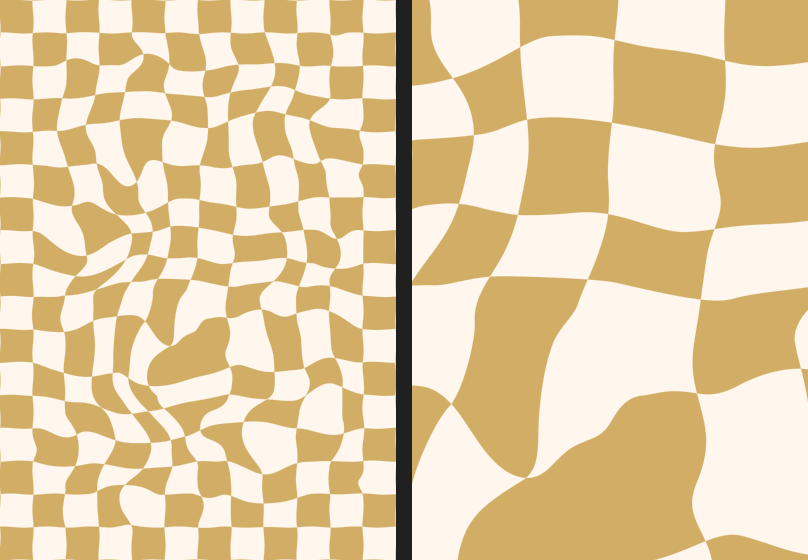
Left: the whole. Right: its middle third, enlarged.
Reproduce this pattern procedurally as a Shadertoy shader.

```glsl
// A two-colour checkerboard smeared by scattered finger-like pushes.
// Each push is a smooth local shift; applied one after another they bend
// the squares into drops and waves, while the outer frame stays straight.

#define BOARD vec2(12.0, 17.0)       // squares across and down
#define PUSHES vec2(5.0, 8.0)        // pushes across and down
#define REACH vec2(1.3, 2.3)         // smallest and largest push radius
#define STRENGTH vec2(0.22, 0.60)    // shift per radius, below 0.65 never folds
#define CALM vec2(6.3, 6.3)          // centre of the nearly straight patch
#define WOBBLE 0.018                 // hand-cut unevenness of the edges
#define SEED 3.7
#define CREAM vec3(1.0, 0.97, 0.93)
#define GOLD vec3(0.82, 0.68, 0.40)

float hash(vec2 p) {
    return fract(sin(dot(p, vec2(127.1, 311.7)) + SEED) * 43758.5453);
}

// Shift p smoothly around a centre, fading to nothing at the radius.
vec2 push(vec2 p, vec2 centre, float radius, vec2 shift) {
    vec2 d = (p - centre) / radius;
    float fade = max(0.0, 1.0 - dot(d, d));
    return p - shift * fade * fade;
}

// Apply one hashed push per coarse tile inside the frame.
vec2 smear(vec2 p) {
    vec2 tile = (BOARD - 2.0) / PUSHES;
    for (float j = 0.0; j < PUSHES.y; j++) {
        for (float i = 0.0; i < PUSHES.x; i++) {
            vec2 id = vec2(i, j);
            vec2 jitter = vec2(hash(id), hash(id + 17.3));
            vec2 centre = 1.0 + (id + mix(vec2(0.25), vec2(0.75), jitter)) * tile;

            // Keep the reach inside the straight border squares.
            vec2 room = min(centre, BOARD - centre) - 0.85;
            float radius = mix(REACH.x, REACH.y, hash(id + 31.9));
            radius = min(radius, min(room.x, room.y));

            float angle = 6.2832 * hash(id + 53.1);
            float force = radius * mix(STRENGTH.x, STRENGTH.y, hash(id + 71.7));
            force *= smoothstep(0.4, 2.8, distance(centre, CALM));
            p = push(p, centre, radius, force * vec2(cos(angle), sin(angle)));
        }
    }
    return p;
}

// Square wave along one axis, smoothed over about one pixel.
float stripe(float x) {
    float slope = max(length(vec2(dFdx(x), dFdy(x))), 1e-5);
    return clamp(sin(3.14159 * x) / (3.14159 * slope) * 1.7, -1.0, 1.0);
}

void mainImage(out vec4 fragColor, in vec2 fragCoord) {
    // Board coordinates, counted from the upper left corner.
    vec2 uv = fragCoord / iResolution.xy;
    vec2 p = vec2(uv.x, 1.0 - uv.y) * BOARD;

    vec2 q = smear(p);
    q += WOBBLE * sin(p.yx * vec2(5.3, 4.7) + 1.5 * sin(p * 2.1));

    float check = 0.5 + 0.5 * stripe(q.x) * stripe(q.y);
    fragColor = vec4(mix(CREAM, GOLD, check), 1.0);
}
```
